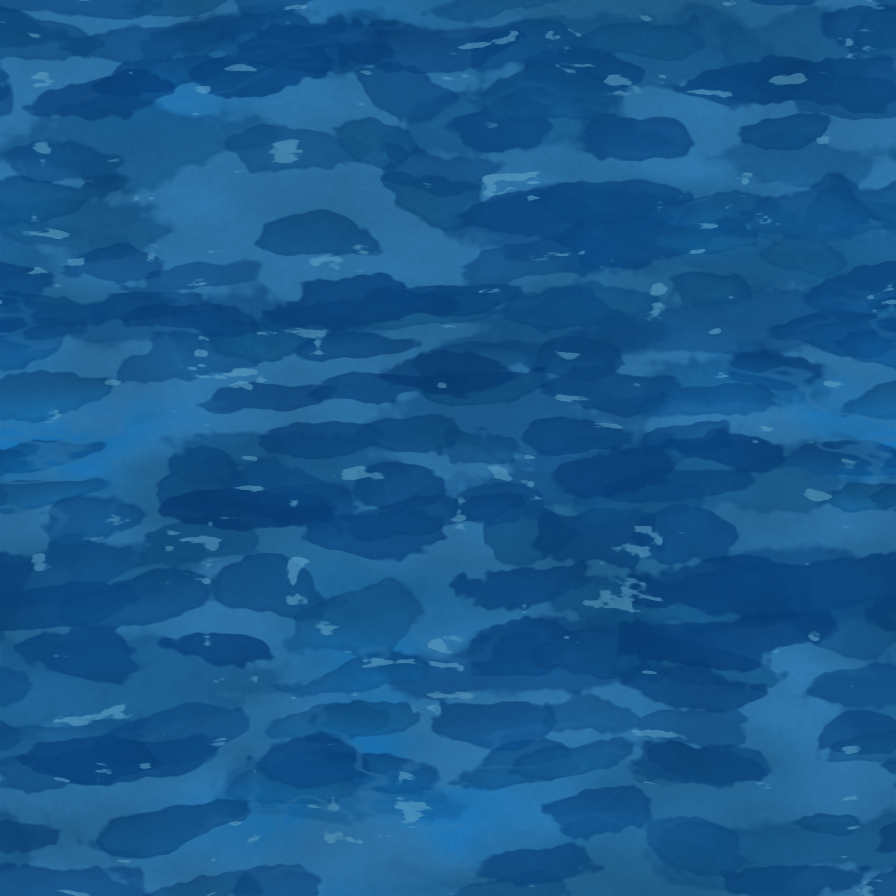
Reproduce this texture procedurally as a Shadertoy shader.

```glsl
const vec3 DEEP   = vec3(0.025, 0.225, 0.440);
const vec3 NAVY   = vec3(0.045, 0.275, 0.490);
const vec3 TEAL   = vec3(0.070, 0.325, 0.510);
const vec3 SLATE  = vec3(0.130, 0.380, 0.560);
const vec3 PALE   = vec3(0.170, 0.435, 0.635);
const vec3 BRIGHT = vec3(0.070, 0.430, 0.700);
const vec3 GLINT  = vec3(0.340, 0.600, 0.740);

float hash(vec2 p) {
    vec3 q = fract(p.xyx * 0.1031);
    q += dot(q, q.yzx + 33.33);
    return fract((q.x + q.y) * q.z);
}

// Value noise that wraps over the unit square
float noise(vec2 uv, vec2 period, float seed) {
    vec2 p = uv * period;
    vec2 i = floor(p);
    vec2 f = fract(p);
    f = f * f * (3.0 - 2.0 * f);
    vec2 a = mod(i, period) + seed;
    vec2 b = mod(i + 1.0, period) + seed;
    return mix(mix(hash(a), hash(vec2(b.x, a.y)), f.x),
               mix(hash(vec2(a.x, b.y)), hash(b), f.x), f.y);
}

float fbm(vec2 uv, vec2 period, float seed) {
    float sum = 0.0;
    float weight = 0.533;
    for (int i = 0; i < 4; i++) {
        sum += weight * noise(uv, period, seed);
        period *= 2.0;
        seed += 19.0;
        weight *= 0.5;
    }
    return sum;
}

float foamMask(vec2 uv) {
    float n = 0.7 * noise(uv, vec2(2.0, 4.0), 31.0) + 0.3 * noise(uv, vec2(5.0, 9.0), 57.0);
    return smoothstep(0.48, 0.78, n);
}

// Scattered flat brush dabs with pigment pooled along their rims
vec3 paintDabs(vec3 color, vec2 uv, vec2 grid, float seed, float cover,
               float rough, float softness, float depth, float opacity) {
    vec2 p = uv * grid;
    vec2 cell = floor(p);
    for (int y = -1; y <= 1; y++) {
        for (int x = -1; x <= 1; x++) {
            vec2 id = cell + vec2(x, y);
            vec2 key = mod(id, grid) + seed;
            vec2 rnd = vec2(hash(key), hash(key + 37.0));
            vec2 size = vec2(hash(key + 71.0), hash(key + 113.0));
            float tone = hash(key + 151.0);
            vec2 center = id + 0.5 + (rnd - 0.5) * vec2(0.8, 0.6);
            float foam = foamMask(center / grid);
            if (hash(key + 193.0) > cover - 0.25 * foam) continue;

            vec2 d = p - center;
            d.y -= d.x * (size.x - 0.3) * 0.35;
            vec2 radius = mix(vec2(0.40, 0.32), vec2(0.72, 0.50), size) * (1.0 - 0.1 * foam);
            float dist = length(d / radius) - 1.0 + rough;
            float shape = 1.0 - smoothstep(-softness, softness, dist);
            float rim = smoothstep(-0.35, -0.03, dist);
            float top = smoothstep(-0.8, 0.8, d.y / radius.y);

            vec3 ink = mix(TEAL, NAVY, smoothstep(0.1, 0.7, tone + depth));
            ink = mix(ink, DEEP, smoothstep(0.75, 1.3, tone + depth));
            ink = mix(ink, BRIGHT, foam * 0.45 * (1.0 - top));
            ink = mix(ink, DEEP, 0.28 * rim + 0.22 * top);
            color = mix(color, ink, shape * opacity * mix(0.7, 1.0, rnd.y));
        }
    }
    return color;
}

void mainImage(out vec4 fragColor, in vec2 fragCoord) {
    vec2 uv = fragCoord / iResolution.xy;

    // Gentle swell bends the rows of dabs
    vec2 swell = vec2(fbm(uv, vec2(4.0, 7.0), 5.0), fbm(uv, vec2(3.0, 4.0), 83.0)) - 0.5;
    vec2 q = uv + swell * vec2(0.06, 0.09);
    float foam = foamMask(q);

    // Ragged brush edges
    float ragged = (fbm(q, vec2(14.0, 28.0), 211.0) - 0.5) * 1.5;
    ragged += (noise(q, vec2(120.0, 50.0), 241.0) - 0.5) * 0.14;

    // Pale underpainting with brighter pools
    float wash = fbm(q, vec2(4.0, 9.0), 131.0);
    vec3 color = mix(SLATE, PALE, smoothstep(0.32, 0.62, wash + 0.15 * foam));
    float pool = smoothstep(0.42, 0.65, fbm(q, vec2(5.0, 10.0), 163.0));
    color = mix(color, BRIGHT, foam * pool * 0.75);

    // Broad washes, then the main dabs, then sparse dark accents
    color = paintDabs(color, q, vec2(4.0, 10.0), 300.0, 0.65, ragged, 0.16, 0.0, 0.65);
    color = paintDabs(color, q, vec2(8.0, 17.0), 400.0, 0.88, ragged, 0.07, 0.05, 0.82);
    color = paintDabs(color, q, vec2(7.0, 16.0), 500.0, 0.36, ragged, 0.08, 0.35, 0.80);

    // Thin light strands in the foam
    float ridge = abs(fbm(q, vec2(6.0, 18.0), 271.0) - 0.5);
    float strand = 1.0 - smoothstep(0.008, 0.035, ridge);
    color = mix(color, PALE, strand * foam * 0.55);

    // Rare glints
    float fleck = smoothstep(0.74, 0.80, fbm(q, vec2(22.0, 56.0), 307.0));
    color = mix(color, GLINT, fleck * 0.6);

    // Uneven pigment and paper grain
    float bleed = fbm(uv, vec2(9.0, 13.0), 337.0) - 0.5;
    float grain = noise(uv, vec2(210.0, 210.0), 359.0) - 0.5;
    color *= 1.0 + 0.22 * bleed + 0.035 * grain;
    fragColor = vec4(color, 1.0);
}
```
